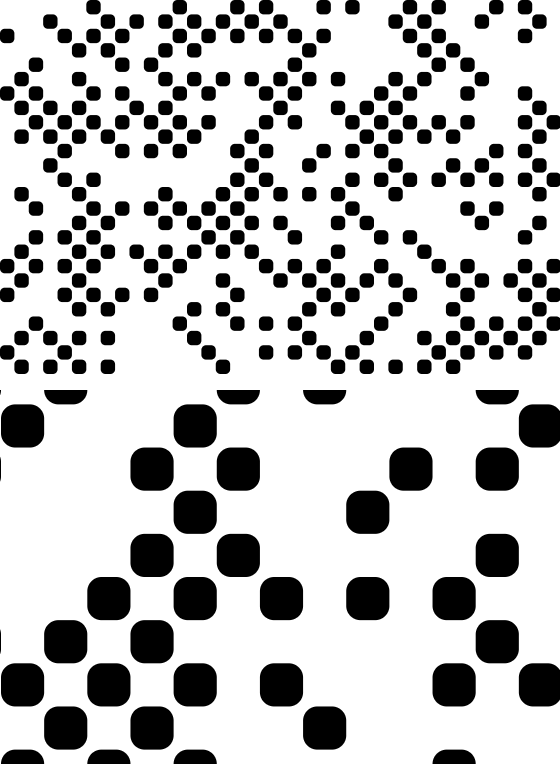
Top, the full canvas; bottom, a detail of the centre.
Write a Shadertoy shader that draws this pattern.

```glsl
const float ROWS = 26.0;          // cells down the canvas, 39 across at 3:2
const float HALF_SIZE = 0.5;      // half width of a block, in cells
const float CORNER = 0.33;        // corner radius, in cells
const float DENSITY = 0.565;      // share of the checker sites that are filled
const float CLUSTERING = 0.22;    // how far the density drifts over the canvas
const float CLUSTER_FREQ = 0.23;  // drift frequency, per cell
const vec3 PAPER = vec3(1.0);
const vec3 INK = vec3(0.0);

// Integer hash of a lattice point, returned in [0, 1)
float hash(ivec2 cell) {
    uvec2 q = uvec2(cell + 1024) * uvec2(1597334673u, 3812015801u);
    uint n = (q.x ^ q.y) * 1597334673u;
    n ^= n >> 15;
    n *= 2246822519u;
    n ^= n >> 13;
    return float(n >> 8) / 16777216.0;
}

// Contribution of one lattice corner's random gradient
float cornerGradient(ivec2 corner, vec2 offset) {
    float angle = 6.28318 * hash(corner + 307);
    return dot(vec2(cos(angle), sin(angle)), offset);
}

float gradientNoise(vec2 p) {
    ivec2 i = ivec2(floor(p));
    vec2 f = fract(p);
    vec2 u = f * f * f * (f * (f * 6.0 - 15.0) + 10.0);
    float a = cornerGradient(i, f);
    float b = cornerGradient(i + ivec2(1, 0), f - vec2(1.0, 0.0));
    float c = cornerGradient(i + ivec2(0, 1), f - vec2(0.0, 1.0));
    float d = cornerGradient(i + ivec2(1, 1), f - vec2(1.0));
    return mix(mix(a, b, u.x), mix(c, d, u.x), u.y);
}

float roundedBox(vec2 p, float halfSize, float radius) {
    vec2 q = abs(p) - halfSize + radius;
    return length(max(q, 0.0)) + min(max(q.x, q.y), 0.0) - radius;
}

// Only every other site, as on a checkerboard, may hold a block
bool isFilled(ivec2 cell) {
    if (((cell.x + cell.y) & 1) != 0) return false;
    float drift = CLUSTERING * gradientNoise(vec2(cell) * CLUSTER_FREQ);
    return hash(cell) < DENSITY + drift;
}

void mainImage(out vec4 fragColor, in vec2 fragCoord) {
    // Cell units, counted from the top left
    float pixel = ROWS / iResolution.y;
    vec2 p = vec2(fragCoord.x, iResolution.y - fragCoord.y) * pixel;
    ivec2 home = ivec2(floor(p));

    // Neighbours are included so that edges stay smooth across cell borders
    float coverage = 0.0;
    for (int y = -1; y <= 1; y++) {
        for (int x = -1; x <= 1; x++) {
            ivec2 cell = home + ivec2(x, y);
            if (!isFilled(cell)) continue;
            float d = roundedBox(p - vec2(cell) - 0.5, HALF_SIZE, CORNER);
            coverage += clamp(0.5 - d / pixel, 0.0, 1.0);
        }
    }

    fragColor = vec4(mix(PAPER, INK, min(coverage, 1.0)), 1.0);
}
```
